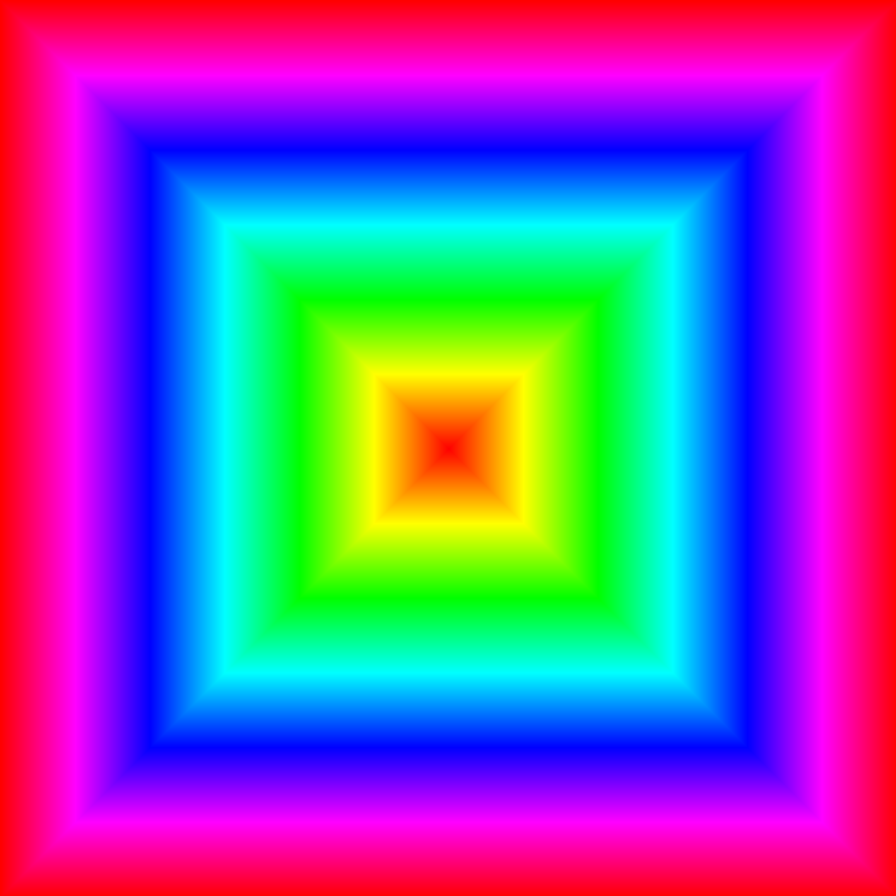
A WebGL 2 fragment shader for this background:

```glsl
#version 300 es
precision highp float;

uniform vec2 u_resolution;
out vec4 fragColor;

// Fully saturated colour wheel: red, yellow, green, cyan, blue, magenta, red
vec3 hueToRgb(float hue) {
    vec3 wheel = fract(hue + vec3(0.0, 2.0, 1.0) / 3.0);
    return clamp(abs(wheel * 6.0 - 3.0) - 1.0, 0.0, 1.0);
}

// Distance whose level lines are concentric squares
float squareDistance(vec2 p) {
    return max(abs(p.x), abs(p.y));
}

void main() {
    vec2 uv = gl_FragCoord.xy / u_resolution;

    // One full turn of hue from the centre to the border
    float hue = 2.0 * squareDistance(uv - vec2(0.501, 0.499));
    fragColor = vec4(hueToRgb(min(hue, 1.0)), 1.0);
}
```
